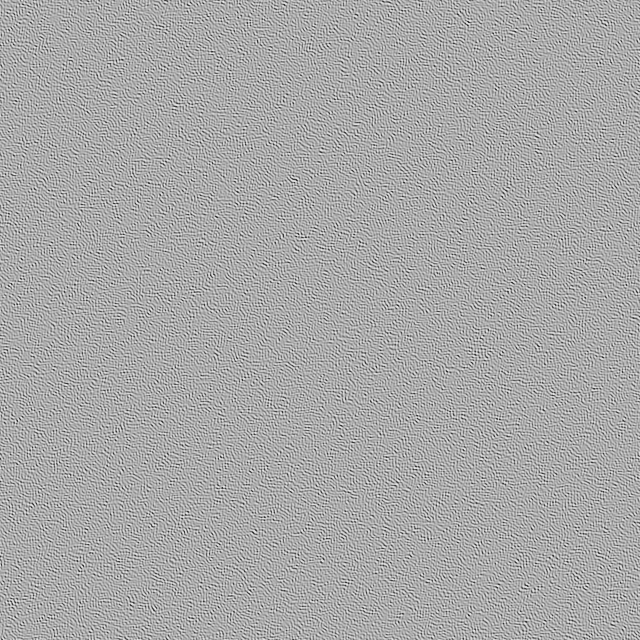
Write a WebGL 1 fragment shader that draws this texture.

```glsl
precision highp float;
// A very fine soft grey grain of falling stepped dashes and rising bands of upright bars.

uniform vec2 u_resolution;

const float GRAIN = 512.0;       // grain units across the canvas
const float MEAN_TONE = 0.673;
const float CONTRAST = 0.114;
const float SHADOW_BIAS = 0.013; // stretches the darks, compresses the lights
const float DASH_SHARE = 0.64;   // part of the variance held by the dashes

// Hash without sine
vec3 hash3(vec2 p) {
  vec3 q = fract(vec3(p.xyx) * vec3(0.1031, 0.1030, 0.0973));
  q += dot(q, q.yxz + 33.33);
  return fract((q.xxy + q.yzz) * q.zyx);
}

vec2 heading(float angle) {
  return vec2(cos(angle), sin(angle));
}

// One smooth wave packet; offset is in packet radii, delta in grain units
float packet(vec2 offset, vec2 delta, vec2 waveVector, float phase) {
  float window = max(1.0 - dot(offset, offset), 0.0);
  return window * window * window * cos(6.28318 * (dot(delta, waveVector) + phase));
}

// Scattered wave packets with unit variance.
// axis: long direction of a packet, size: its radii along and across
// waveAngle: centre and spread, frequency: lowest and highest per grain unit
float packetNoise(vec2 p, float axis, vec2 size, vec2 waveAngle, vec2 frequency, float seed) {
  vec2 along = heading(axis);
  vec2 across = vec2(-along.y, along.x);
  vec2 q = vec2(dot(p, along), dot(p, across)) / size;
  vec2 cell = floor(q);
  float sum = 0.0;
  for (int y = -1; y <= 1; y++) {
    for (int x = -1; x <= 1; x++) {
      for (int k = 0; k < 3; k++) {
        vec2 site = cell + vec2(float(x), float(y));
        vec2 key = site + seed + float(k) * 137.0;
        vec3 place = hash3(key);
        vec3 wave = hash3(key + 271.0);
        vec2 offset = q - site - place.xy;
        vec2 delta = along * offset.x * size.x + across * offset.y * size.y;
        float angle = waveAngle.x + (wave.x * 2.0 - 1.0) * waveAngle.y;
        vec2 waveVector = heading(angle) * mix(frequency.x, frequency.y, wave.y);
        sum += mix(0.6, 1.0, place.z) * packet(offset, delta, waveVector, wave.z);
      }
    }
  }
  return sum * 1.51;
}

// Dark to light tone for a grain height of unit variance
float grainTone(float height) {
  float h = clamp(height, -3.0, 3.0);
  return MEAN_TONE + CONTRAST * h - SHADOW_BIAS * h * h;
}

void main() {
  float side = min(u_resolution.x, u_resolution.y);
  vec2 p = gl_FragCoord.xy / side * GRAIN;

  // Near-level dashes that step down to the right
  float dashes = packetNoise(p, 0.8, vec2(7.0, 4.0),
                             vec2(1.18, 0.48), vec2(0.3, 0.46), 419.0);
  // Upright bars lined up in rising bands
  float bars = packetNoise(p, 0.64, vec2(12.0, 4.0),
                           vec2(0.24, 0.42), vec2(0.35, 0.47), 733.0);
  float height = dashes * sqrt(DASH_SHARE) + bars * sqrt(1.0 - DASH_SHARE);

  // Fade grain that is too fine for the canvas
  height *= 1.0 - smoothstep(1.1, 2.2, GRAIN / side);
  gl_FragColor = vec4(vec3(grainTone(height)), 1.0);
}
```
